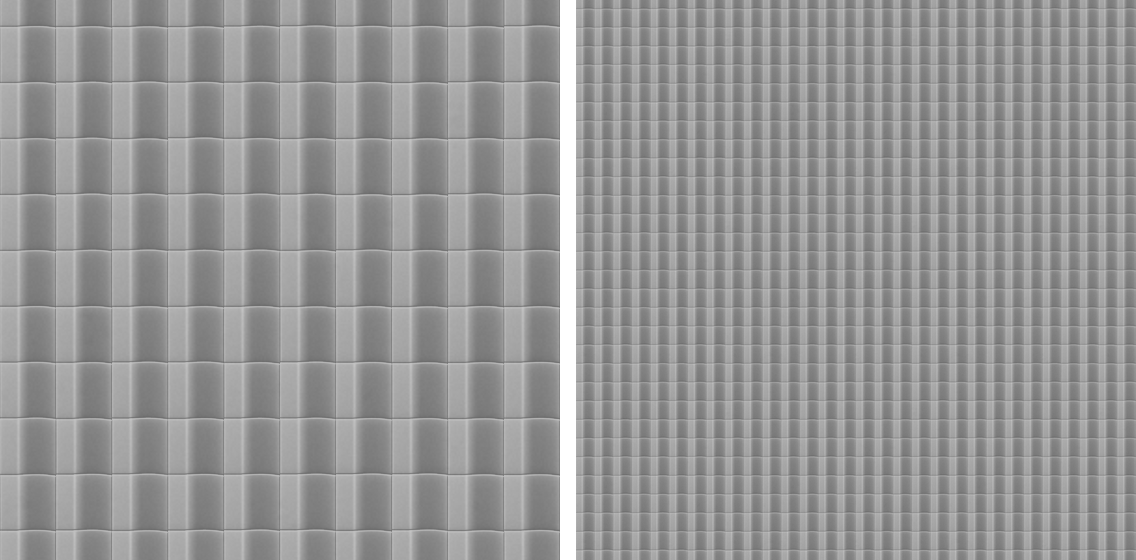
Left, the tile; right, the same tile 3 across and 3 down.
A WebGL 2 fragment shader for this texture:

```glsl
#version 300 es
precision highp float;

uniform vec2 u_resolution;
out vec4 fragColor;

const float TILES = 10.0;

float hash(vec2 p) {
    vec3 q = fract(vec3(p.xyx) * 0.1031);
    q += dot(q, q.yzx + 33.33);
    return fract((q.x + q.y) * q.z);
}

// Random value per tile, wrapping with the grid
float tileHash(vec2 id, float seed) {
    return hash(mod(id, TILES) + seed);
}

// Value noise that repeats after a whole number of cells
float wrapNoise(vec2 p, float period) {
    vec2 i = floor(p), f = fract(p);
    f = f * f * (3.0 - 2.0 * f);
    vec2 a = mod(i, period), b = mod(i + 1.0, period);
    return mix(mix(hash(a), hash(vec2(b.x, a.y)), f.x),
               mix(hash(vec2(a.x, b.y)), hash(b), f.x), f.y);
}

float ridge(float x, float width) {
    return exp(-x * x / (width * width));
}

// Rise of the curved roll above the flat pan
float rollHeight(float u) {
    float t = clamp((u - 0.3) / 0.7, 0.0, 1.0);
    return 0.019 * sin(3.14159 * t) - 0.008 * smoothstep(0.75, 1.0, u);
}

void main() {
    vec2 uv = gl_FragCoord.xy / u_resolution;
    vec2 p = uv * TILES;
    float px = TILES / min(u_resolution.x, u_resolution.y);
    float lineWidth = max(0.012, 0.6 * px);

    // Nearest seams, each laid slightly out of line
    float y = p.y - 0.523 - rollHeight(fract(p.x));
    float row = floor(y);
    float column = floor(p.x + 0.5);
    float x = p.x - column - 0.01 * (tileHash(vec2(column, row), 7.0) - 0.5);
    float u = fract(x);
    float course = floor(y + 0.5);
    float tileColumn = x < 0.0 ? column - 1.0 : column;
    float d = y - course - 0.016 * (tileHash(vec2(tileColumn, course), 31.0) - 0.5);
    float below = max(-d, 0.0), above = max(d, 0.0);
    float underSeam = smoothstep(0.5 * px, -0.5 * px, d);

    // Cross section: light pan, bright bend, dark roll, lit far edge
    float roll = smoothstep(0.31, 0.54, u);
    float shade = mix(0.655 - 0.02 * u, 0.498, roll);
    shade += 0.02 * smoothstep(0.65, 0.9, u);
    shade += 0.075 * ridge(u - 0.335, 0.028);
    shade += 0.15 * exp((u - 1.0) / 0.055);
    shade += 0.03 * exp(-u / 0.04);

    // Lengthwise shading from the lit head to the shaded foot
    float along = d < 0.0 ? 1.0 + d : d;
    shade += 0.035 * (along - 0.5);
    shade += underSeam * mix(0.03, 0.095, roll) * exp(-below / 0.075);
    shade -= (1.0 - underSeam) * 0.045 * exp(-above / 0.06);

    // Vertical joint: dark groove beside a thin bright lip
    shade = mix(shade, 0.44, 0.65 * ridge(x + 0.006, lineWidth));
    shade = mix(shade, 0.75, 0.5 * ridge(x - 0.018, lineWidth));

    // Horizontal joint: bright head edge under a dark shadow line
    shade = mix(shade, 0.76, 0.65 * ridge(d + 0.018, lineWidth));
    shade = mix(shade, 0.42, 0.65 * ridge(d - 0.012, lineWidth));

    // Tone per tile, rare faint stains and fine grain
    float tone = tileHash(vec2(tileColumn, d < 0.0 ? course - 1.0 : course), 53.0);
    shade += 0.006 * (tone - 0.5);
    float stain = wrapNoise(uv * 20.0, 20.0) * 0.65 + wrapNoise(uv * 80.0, 80.0) * 0.35;
    shade -= 0.012 * smoothstep(0.72, 0.95, stain);
    shade += 0.016 * (wrapNoise(uv * 300.0, 300.0) - 0.5);

    fragColor = vec4(vec3(shade), 1.0);
}
```
